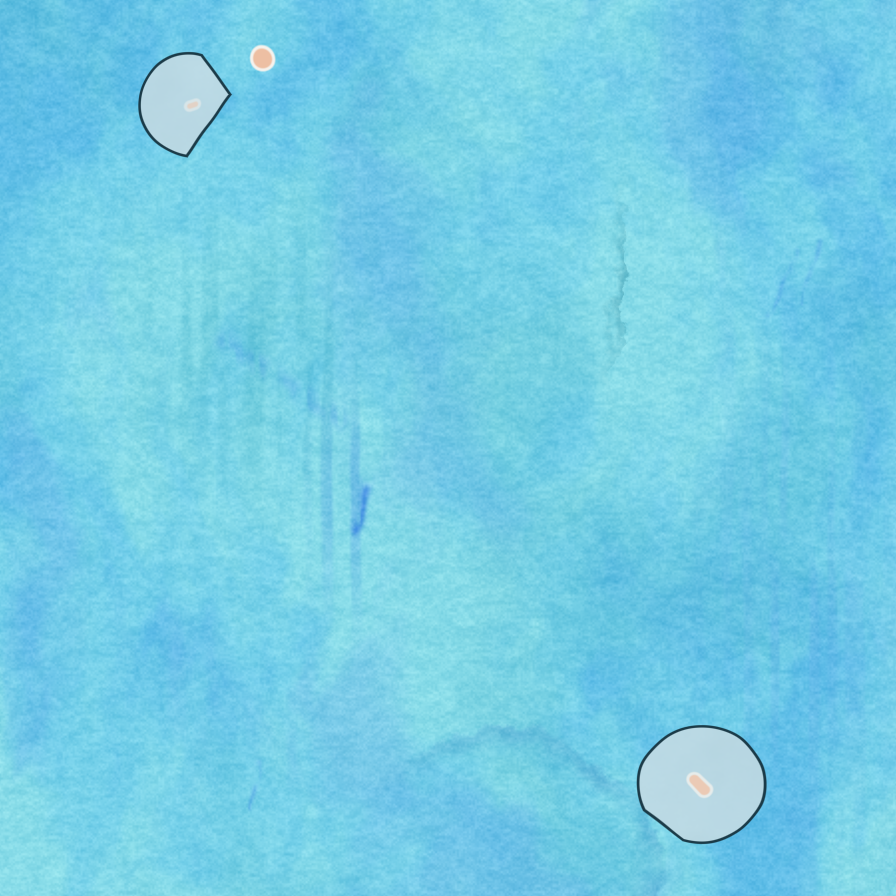
Write a WebGL 1 fragment shader that draws this texture.

```glsl
precision highp float;
// Turquoise watercolour wash on grainy paper, with two outlined pale cells and a peach dot.
uniform vec2 u_resolution;

const vec3 DEEP = vec3(0.375, 0.745, 0.91);
const vec3 AQUA = vec3(0.455, 0.815, 0.915);
const vec3 PALE = vec3(0.53, 0.86, 0.91);
const vec3 TEAL = vec3(0.36, 0.75, 0.83);
const vec3 VIOLET = vec3(0.40, 0.70, 0.91);
const vec3 COBALT = vec3(0.22, 0.52, 0.88);
const vec3 CELL = vec3(0.74, 0.85, 0.89);
const vec3 INK = vec3(0.08, 0.20, 0.25);
const vec3 PEACH = vec3(0.93, 0.75, 0.64);
const vec3 RIM = vec3(0.96, 0.95, 0.93);

float hash(vec2 p) {
  vec3 q = fract(vec3(p.xyx) * 0.1031);
  q += dot(q, q.yzx + 33.33);
  return fract((q.x + q.y) * q.z);
}

float noise(vec2 p) {
  vec2 i = floor(p), f = fract(p);
  f = f * f * (3.0 - 2.0 * f);
  return mix(mix(hash(i), hash(i + vec2(1.0, 0.0)), f.x),
             mix(hash(i + vec2(0.0, 1.0)), hash(i + 1.0), f.x), f.y);
}

float fbm(vec2 p) {
  float sum = 0.0, amp = 0.5;
  for (int i = 0; i < 5; i++) {
    sum += amp * noise(p);
    p = mat2(1.6, 1.2, -1.2, 1.6) * p + 17.3;
    amp *= 0.5;
  }
  return sum;
}

// Soft elliptical mask, 1 at the centre.
float glow(vec2 p, vec2 centre, vec2 size) {
  vec2 q = (p - centre) / size;
  return exp(-dot(q, q));
}

float segment(vec2 p, vec2 a, vec2 b) {
  vec2 d = b - a;
  return length(p - a - d * clamp(dot(p - a, d) / dot(d, d), 0.0, 1.0));
}

// Dry brush mark, broken up by noise.
float stroke(vec2 p, vec2 a, vec2 b, float width) {
  float d = segment(p + 0.008 * (noise(p * 60.0) - 0.5), a, b) / width;
  return exp(-d * d) * smoothstep(0.1, 0.75, noise(p * vec2(150.0, 45.0)));
}

// Dried pigment line: sharp on the outer side, fading on the inner one.
float driedEdge(float d, float width) {
  return smoothstep(-width, 0.0, d) * (1.0 - smoothstep(0.0, width * 0.25, d));
}

// Disc trimmed by two straight cuts; each cut is (normal, offset).
float trimmedDisc(vec2 p, float radius, vec3 cutA, vec3 cutB) {
  float cuts = max(dot(p, cutA.xy) - cutA.z, dot(p, cutB.xy) - cutB.z);
  return max(length(p) - radius, cuts);
}

float fill(float d, float px) {
  return 1.0 - smoothstep(-px, px, d);
}

vec3 paintCell(vec3 base, float d, float px, float mottling) {
  vec3 inside = mix(base, CELL + 0.03 * mottling, 0.95 * fill(d, px));
  return mix(inside, INK, 0.95 * fill(abs(d) - 0.0015, px));
}

vec3 paintCore(vec3 base, float d, float px, float strength) {
  vec3 rimmed = mix(base, RIM, strength * fill(d - 0.0035, px * 1.5));
  return mix(rimmed, PEACH, strength * fill(d, px * 1.5));
}

vec3 paintWash(vec2 p) {
  vec2 warp = vec2(fbm(p * 3.0 + 4.0), fbm(p * 3.0 + 31.0)) - 0.5;
  vec2 q = p + 0.22 * warp;
  float tone = 0.53 + 1.7 * (fbm(q * vec2(6.0, 3.4) + 8.0) - 0.47);
  tone += 0.8 * (fbm(q * vec2(24.0, 15.0) + 65.0) - 0.48);
  tone += 0.22 * glow(q, vec2(0.15, 0.6), vec2(0.22, 0.2))
        + 0.22 * glow(q, vec2(0.53, 0.45), vec2(0.12, 0.25))
        - 0.22 * glow(q, vec2(0.63, 0.92), vec2(0.3, 0.12))
        - 0.16 * glow(q, vec2(0.95, 0.3), vec2(0.1, 0.35));
  tone = clamp(tone, 0.0, 1.0);
  vec3 col = mix(mix(DEEP, AQUA, smoothstep(0.0, 0.5, tone)), PALE, smoothstep(0.42, 0.95, tone));

  // Green drift and violet-blue stains
  col = mix(col, TEAL, 0.35 * smoothstep(0.48, 0.75, fbm(q * vec2(7.0, 5.0) + 53.0)));
  col = mix(col, VIOLET, 0.4 * smoothstep(0.52, 0.75, fbm(q * vec2(9.0, 4.5) + 91.0)));

  // Vertical brush streaks
  float streak = smoothstep(0.4, 0.8, noise(vec2(p.x * 95.0 + warp.x * 2.0, p.y * 4.0)));
  col = mix(col, TEAL, 0.6 * streak * glow(p, vec2(0.29, 0.6), vec2(0.12, 0.13)));
  col = mix(col, COBALT, 0.32 * streak * glow(p, vec2(0.39, 0.44), vec2(0.04, 0.1)));
  col = mix(col, VIOLET, 0.4 * streak * glow(p, vec2(0.89, 0.33), vec2(0.09, 0.25)));

  // Dried edges: a bloom arc and a trailing line
  float ragged = 0.03 * (fbm(p * 55.0) - 0.5);
  float arc = length((p - vec2(0.54, 0.03)) * vec2(1.0, 1.15)) - 0.165 + ragged + 0.15 * warp.x;
  float arcFade = smoothstep(0.4, 0.62, p.x + p.y * 0.3) * (0.5 + noise(p * 30.0));
  col = mix(col, DEEP * 0.92, 0.5 * driedEdge(arc, 0.035) * arcFade);
  float trail = p.x - 0.69 + 1.3 * ragged + 0.06 * (0.7 - p.y);
  col = mix(col, TEAL * 0.9, 0.65 * driedEdge(trail, 0.014) * glow(p, vec2(0.69, 0.68), vec2(0.2, 0.08)));

  // Cobalt dabs
  float dabs = stroke(p, vec2(0.398, 0.41), vec2(0.411, 0.465), 0.005)
             + 0.4 * stroke(p, vec2(0.28, 0.10), vec2(0.29, 0.15), 0.003)
             + 0.35 * stroke(p, vec2(0.895, 0.66), vec2(0.915, 0.73), 0.003)
             + 0.3 * stroke(p, vec2(0.86, 0.65), vec2(0.89, 0.72), 0.003)
             + 0.3 * stroke(p, vec2(0.25, 0.62), vec2(0.38, 0.53), 0.009);
  return mix(col, COBALT, 0.8 * min(dabs, 1.0));
}

void main() {
  vec2 p = gl_FragCoord.xy / u_resolution;
  float px = 0.8 / min(u_resolution.x, u_resolution.y);
  float grain = noise(p * vec2(150.0, 260.0)) + 0.9 * noise(p * 450.0 + 7.0) - 0.95;
  float mottling = fbm(p * 22.0) - 0.5;
  float fibre = fbm(p * vec2(50.0, 85.0) + 13.0) - 0.48;
  vec3 col = paintWash(p) + vec3(0.078, 0.047, 0.033) * grain;
  col += vec3(0.10, 0.06, 0.035) * fibre;

  // Cells, gently wobbled
  vec2 wobble = 0.004 * (vec2(noise(p * 28.0), noise(p * 28.0 + 9.0)) - 0.5);
  vec2 upper = p - vec2(0.211, 0.883) + wobble;
  vec2 lower = (p - vec2(0.783, 0.124) + wobble) * vec2(0.98, 1.06);
  float wedge = trimmedDisc(upper, 0.056, vec3(0.8, 0.6, 0.044), vec3(0.796, -0.605, 0.031));
  float disc = trimmedDisc(lower, 0.068, vec3(-0.653, -0.757, 0.062), vec3(1.0, 0.0, 1.0));
  col = paintCell(col, wedge, px, mottling);
  col = paintCell(col, disc, px, mottling);

  // Peach cores and the free dot
  col = paintCore(col, segment(upper, vec2(0.0), vec2(0.006, 0.002)) - 0.003, px, 0.5);
  col = paintCore(col, segment(lower, vec2(-0.008, 0.007), vec2(0.004, -0.005)) - 0.006, px, 0.75);
  col = paintCore(col, length(p - vec2(0.293, 0.935) + wobble) - 0.0105, px, 1.0);
  gl_FragColor = vec4(clamp(col, 0.0, 1.0), 1.0);
}
```
